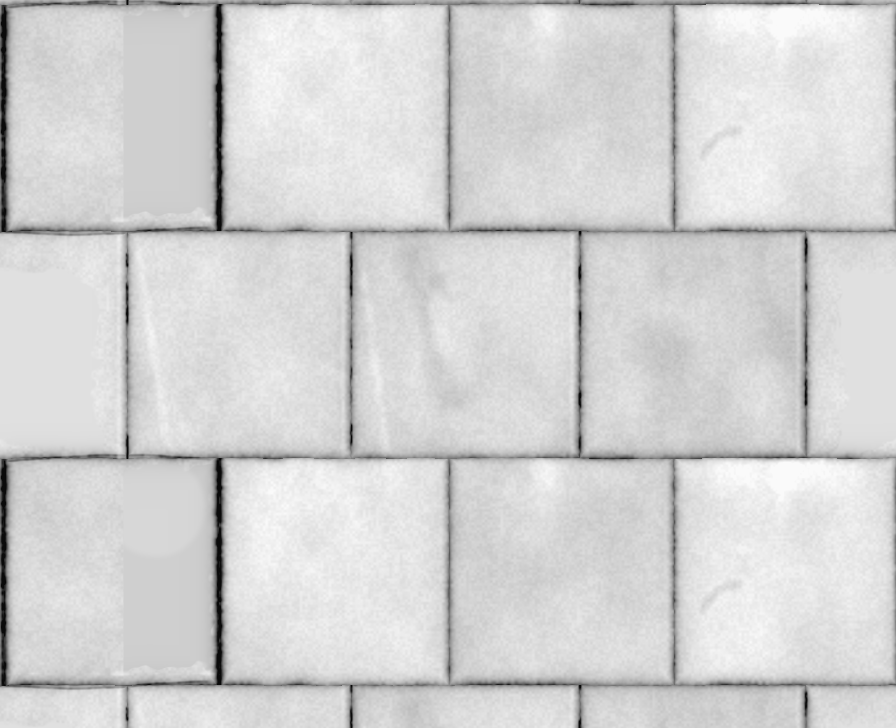
Reproduce this texture map procedurally as a Shadertoy shader.

```glsl
const float TILES_ACROSS = 4.0;
const float ROW_HEIGHT = 1.013;
const float TOP_MARGIN = 0.02;
const vec4 EVEN_JOINTS = vec4(0.016, 0.979, 2.005, 3.010);
const vec4 ODD_JOINTS = vec4(0.568, 1.568, 2.589, 3.599);
const vec4 EVEN_TONES = vec4(0.838, 0.892, 0.862, 0.9);
const vec4 ODD_TONES = vec4(0.872, 0.852, 0.835, 0.898);
const vec4 EVEN_DEPTH = vec4(0.78, 0.78, 0.40, 0.42);
const vec4 ODD_DEPTH = vec4(0.36, 0.36, 0.46, 0.42);
const float DARK_CORE = 0.006;
const float JOINT_SOFTNESS = 0.0125;
const float GRAIN = 0.05;
const float MOTTLE = 0.13;
const float FLAT_DARK = 0.812;
const float FLAT_LIGHT = 0.88;

float hash(vec2 p) {
    vec3 q = fract(vec3(p.xyx) * 0.1031);
    q += dot(q, q.yzx + 33.33);
    return fract((q.x + q.y) * q.z);
}

float noise(vec2 p) {
    vec2 i = floor(p), f = fract(p);
    f = f * f * (3.0 - 2.0 * f);
    return mix(mix(hash(i), hash(i + vec2(1, 0)), f.x),
               mix(hash(i + vec2(0, 1)), hash(i + vec2(1, 1)), f.x), f.y);
}

float fbm(vec2 p) {
    float sum = 0.0;
    for (float amp = 0.5; amp > 0.06; amp *= 0.5) {
        sum += amp * noise(p);
        p = p * 2.1 + 7.3;
    }
    return sum;
}

float fade(float width, float d) { return 1.0 - smoothstep(0.0, width, d); }

float segment(vec2 p, vec2 a, vec2 b) {
    vec2 pa = p - a, ba = b - a;
    return length(pa - ba * clamp(dot(pa, ba) / dot(ba, ba), 0.0, 1.0));
}

float box(vec2 p, vec2 lo, vec2 hi) {
    vec2 d = max(lo - p, p - hi);
    return max(d.x, d.y);
}

// Stains and scratches; t runs right and down from a tile corner
float wear(vec2 t, int id, bool odd, float rough) {
    vec2 w = t + (rough - 0.47) * vec2(0.3, 0.1);
    if (!odd) return id == 3 ? -0.08 * fade(0.05, segment(w, vec2(0.12, 0.66), vec2(0.30, 0.58))) : 0.0;
    if (id == 0) return 0.08 * rough * fade(0.035, segment(t, vec2(0.05, 0.1), vec2(0.18, 0.95)));
    if (id == 1) {
        float streak = min(segment(w, vec2(0.31, 0.12), vec2(0.39, 0.45)),
                           segment(w, vec2(0.39, 0.45), vec2(0.45, 0.75)));
        return 0.09 * rough * fade(0.035, segment(t, vec2(0.04, 0.08), vec2(0.16, 0.98))) - 0.075 * fade(0.11, streak);
    }
    if (id == 2) return -0.07 * fade(0.2, length(w - vec2(0.35, 0.52)))
                        - 0.05 * fade(0.16, segment(w, vec2(0.83, 0.1), vec2(0.85, 0.5)));
    return 0.0;
}

void mainImage(out vec4 fragColor, in vec2 fragCoord) {
    vec2 p = vec2(fragCoord.x, iResolution.y - fragCoord.y) * TILES_ACROSS / iResolution.x;
    float y = (p.y - TOP_MARGIN + 0.006 * (noise(vec2(p.x * 9.0, 0.0)) - 0.5)) / ROW_HEIGHT;
    float row = floor(y), parity = mod(row, 2.0);
    bool odd = parity > 0.5;
    float top = fract(y) * ROW_HEIGHT, bottom = ROW_HEIGHT - top;
    // Nearest joint on each side
    vec4 joints = odd ? ODD_JOINTS : EVEN_JOINTS;
    float left = TILES_ACROSS, right = TILES_ACROSS;
    int id = 0, next = 0;
    for (int i = 0; i < 4; i++) {
        float l = mod(p.x - joints[i], TILES_ACROSS), r = TILES_ACROSS - l;
        if (l < left) { left = l; id = i; }
        if (r < right) { right = r; next = i; }
    }
    vec2 t = vec2(left, top);
    vec2 seeded = t + vec2(float(id) * 5.0, parity * 9.0);
    float mottle = fbm(seeded * vec2(5.0, 3.5)), ragged = noise(seeded * 22.0);
    // Tile face
    float tone = odd ? ODD_TONES[id] : EVEN_TONES[id];
    tone += MOTTLE * (mottle - 0.47) + 0.05 * (noise(seeded * 2.3) - 0.5);
    tone += GRAIN * (noise(seeded * 85.0) - 0.5) + GRAIN * 0.4 * (noise(seeded * 38.0) - 0.5);
    if (!odd && id > 0) tone += 0.22 * fade(0.38, top + 0.5 * abs(left - 0.45)) * mottle;
    tone += wear(t, id, odd, mottle);
    // Smooth worn patches
    float rag = 0.05 * (ragged - 0.5) + 0.12 * (mottle - 0.47);
    if (!odd && id == 0) {
        float worn = fade(0.015, box(t, vec2(0.3, 0.05), vec2(0.93, 0.93)) + rag) * smoothstep(0.53, 0.54, left);
        float spot = row > 1.0 ? fade(0.04, length(t - vec2(0.68, 0.22)) - 0.2) : 0.0;
        tone = mix(tone, FLAT_DARK + 0.03 * spot, worn);
        tone += 0.07 * fade(0.03, abs(bottom - 0.05) + 0.04 * ragged);
    }
    if (odd && id == 3)
        tone = mix(tone, FLAT_LIGHT, fade(0.02, box(t, vec2(0.18, 0.2), vec2(0.82, 0.95)) + rag));
    // Pale rims beside the joints
    tone += 0.06 * fade(0.02, abs(right - 0.035)) * (odd ? 1.0 : 0.4);
    // Vertical joints, with black flecks in the odd rows
    int nearest = left < right ? id : next;
    float side = min(left, right);
    float depth = odd ? ODD_DEPTH[nearest] : EVEN_DEPTH[nearest];
    float core = !odd && nearest < 2 ? DARK_CORE : 0.0;
    float broken = noise(vec2(float(nearest) * 3.0 + parity * 17.0, top * 16.0));
    float sideShade = depth * (0.75 + 0.5 * broken) * exp(-max(side - core, 0.0) / JOINT_SOFTNESS);
    if (odd) sideShade += 0.35 * smoothstep(0.45, 0.8, broken) * fade(0.011, side);
    // Horizontal joints: a soft upper side and a sharper lower side
    float band = odd == (bottom < top) ? 1.0 : 0.0;
    float patchy = 0.6 + 0.8 * noise(vec2(p.x * 9.0, band * 13.0));
    float flatShade = patchy * (0.43 * exp(-bottom / 0.016) + 0.32 * exp(-top / 0.010));
    float edge = top < bottom ? top : -bottom;
    float smear = fade(0.010, abs(edge - 0.015 * sin(p.x * 5.0 + band * 2.0)));
    flatShade += 0.2 * smear * (1.0 - smoothstep(0.85, 0.98, p.x));
    float grit = 0.75 + 0.5 * noise(seeded * 60.0);
    float halo = 0.08 * exp(-min(side, min(top, bottom)) / 0.05);
    tone -= max(sideShade, flatShade) * grit + halo;
    fragColor = vec4(vec3(clamp(tone, 0.04, 0.98)), 1.0);
}
```
